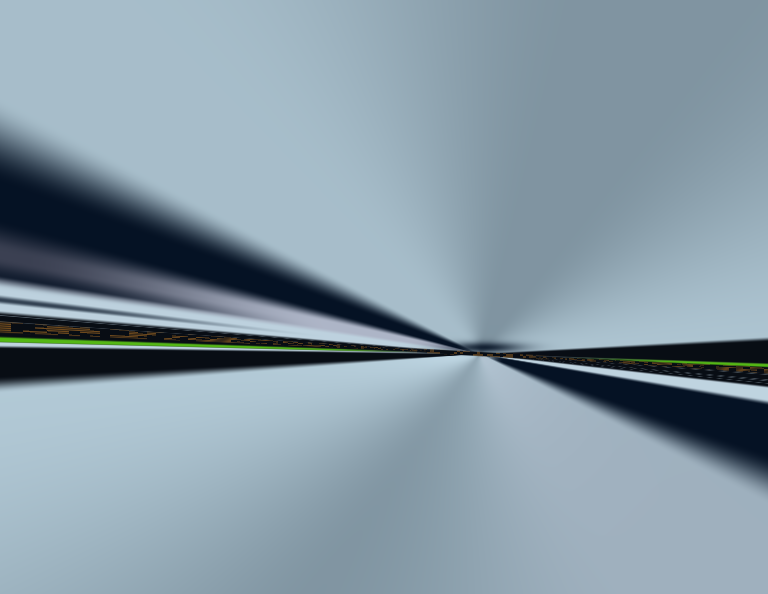
Write a WebGL 2 fragment shader that draws this background.

```glsl
#version 300 es
precision highp float;
// Blurred rays of steel-blue light and dark bands racing into a vanishing point.

#define VANISH vec2(0.625, 0.404)
#define STREAK_ROWS 230.0
#define DASH_RATE 38.0
#define SHADE vec3(0.50, 0.58, 0.63)
#define LIGHT vec3(0.68, 0.77, 0.82)
#define GLARE vec3(0.75, 0.83, 0.88)
#define NAVY vec3(0.02, 0.07, 0.14)
#define INK vec3(0.03, 0.05, 0.08)
#define LAVENDER vec3(0.68, 0.71, 0.78)
#define GREEN vec3(0.33, 0.72, 0.08)
#define AMBER vec3(0.72, 0.46, 0.14)

uniform vec2 u_resolution;
out vec4 fragColor;

float hash(vec2 p) {
    vec3 q = fract(vec3(p.xyx) * 0.1031);
    q += dot(q, q.yzx + 33.33);
    return fract((q.x + q.y) * q.z);
}

// Soft-edged interval, from low to high
float band(float s, float low, float high, float blurLow, float blurHigh) {
    return smoothstep(low - blurLow, low + blurLow, s)
         * (1.0 - smoothstep(high - blurHigh, high + blurHigh, s));
}

// Broad angular sheen of the sky and the ground
vec3 sheen(vec2 d) {
    float angle = degrees(atan(d.y, d.x));
    float below = -angle;
    float sky = 1.0 - smoothstep(0.0, 55.0, angle) + 0.85 * smoothstep(72.0, 135.0, angle);
    float ground = 1.1 * smoothstep(122.0, 178.0, below)
                 + 0.6 * (1.0 - smoothstep(55.0, 130.0, below))
                 + 0.45 * exp(-9.0 * length(d));
    vec3 color = mix(SHADE, LIGHT, d.y > 0.0 ? sky : ground);
    float violet = band(below, 20.0, 80.0, 20.0, 30.0);
    return color + violet * vec3(0.015, -0.005, 0.0);
}

// Fine rows of pale lines and amber dashes on a dark strip
vec3 streaks(float slope, float reach, float pixel) {
    float row = slope * STREAK_ROWS;
    float id = floor(row);
    float fine = 1.0 / (1.0 + pixel * STREAK_ROWS);
    float line = band(fract(row), 0.3, 0.7, 0.25, 0.25) * fine;
    float pale = step(0.62, hash(vec2(id + 80.0, 7.0)));
    float dash = step(0.5, hash(vec2(floor(log(reach) * DASH_RATE) + 300.0, id + 90.0)));
    float middle = band(abs(slope), 0.045, 0.067, 0.003, 0.003);
    vec3 color = mix(INK, GLARE, line * pale * 0.55 * (1.0 - middle));
    return mix(color, AMBER, middle * dash * (0.25 + 0.55 * line));
}

vec3 leftRays(vec3 color, float s, float reach, float px) {
    // Wide navy beam and the veil beneath it
    color = mix(color, NAVY, band(s, 0.20, 0.445, 0.04, 0.09));
    vec3 veil = mix(LAVENDER, vec3(0.23, 0.25, 0.32), smoothstep(0.25, 0.78, reach));
    color = mix(color, veil, band(s, 0.14, 0.246, 0.01, 0.035));
    float fade = smoothstep(0.25, 0.75, reach);
    color = mix(color, NAVY, 0.75 * fade * band(s, 0.155, 0.18, 0.008, 0.02));
    // Pale shelf with a faint dark line
    color = mix(color, GLARE, 0.9 * band(s, 0.08, 0.15, 0.004 + px, 0.012 + px));
    color = mix(color, NAVY, 0.75 * fade * band(s, 0.107, 0.119, 0.005, 0.006));
    // Streaked strip, bright rails and lower shadow
    color = mix(color, streaks(s, reach, px), band(s, 0.03, 0.086, px, 0.003 + px));
    color = mix(color, INK, band(s, -0.064, 0.032, 0.018, px));
    color = mix(color, GLARE, band(s, 0.015, 0.025, 0.002 + px, px));
    float rail = smoothstep(0.08, 0.25, reach);
    return mix(color, GREEN, rail * band(s, 0.025, 0.035, px, 0.001 + px));
}

vec3 rightRays(vec3 color, float s, float reach, float px) {
    // Broad navy beam under a glaring edge
    color = mix(color, NAVY, band(s, -0.435, -0.16, 0.09, 0.01));
    color = mix(color, GLARE, band(s, -0.168, -0.11, 0.008 + px, px));
    color = mix(color, streaks(s, reach, px), band(s, -0.114, -0.035, 0.002 + px, px));
    // Upper shadow and green rail
    color = mix(color, INK, band(s, -0.036, 0.052, px, 0.006 + px));
    float rail = smoothstep(0.12, 0.35, reach);
    return mix(color, GREEN, rail * band(s, -0.045, -0.034, px, 0.001 + px));
}

void main() {
    vec2 d = (gl_FragCoord.xy - VANISH * u_resolution) / u_resolution.y;
    float reach = max(abs(d.x), 0.001);
    float slope = d.y / reach;
    float pixel = 1.0 / (u_resolution.y * reach);

    vec3 color = sheen(d);
    vec3 rays = d.x < 0.0 ? leftRays(color, slope, reach, pixel)
                          : rightRays(color, slope, reach, pixel);
    color = mix(color, rays, smoothstep(0.0, 0.04, reach));

    // Dark haze above the vanishing point
    vec2 haze = (d - vec2(0.008, 0.011)) / vec2(0.065, 0.009);
    color = mix(color, NAVY, 0.88 * exp(-dot(haze, haze)));

    // Thin dashed strip joining both sides
    float offset = abs(d.y + 0.055 * d.x);
    float strip = 1.0 - smoothstep(0.002, 0.005, offset);
    strip *= 1.0 - smoothstep(0.06, 0.14, reach);
    float spark = step(0.55, hash(floor(d * vec2(180.0, 330.0)) + 200.0));
    color = mix(color, mix(INK, AMBER, 0.4 * spark), strip);

    fragColor = vec4(clamp(color, 0.0, 1.0), 1.0);
}
```
